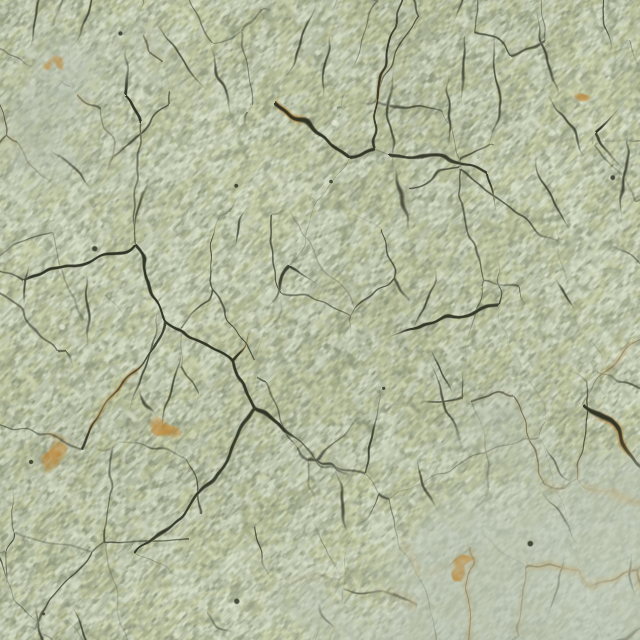
Write a WebGL 1 fragment shader that draws this texture.

```glsl
precision highp float;
// Weathered pale green plaster: slanted grain under a broken network of cracks.
// Cracks are cell borders of warped cellular noise, thinned per border and by
// layered sines; loose slits, smooth worn patches, rust and pits are added.
uniform vec2 u_resolution;

const vec3 LIGHT = vec3(0.762, 0.792, 0.700);
const vec3 OLIVE = vec3(0.725, 0.750, 0.610);
const vec3 SHADE = vec3(0.640, 0.672, 0.568);
const vec3 WORN = vec3(0.725, 0.762, 0.700);
const vec3 CRACK = vec3(0.150, 0.165, 0.110);
const vec3 RUST = vec3(0.740, 0.530, 0.220);
const vec2 MAIN_SCALE = vec2(4.6, 3.7);   // cells across the canvas
const vec2 FINE_SCALE = vec2(9.6, 7.4);
const float SLIT_SCALE = 8.0;
const float MAIN_WIDTH = 0.0026;          // half widths
const float FINE_WIDTH = 0.0014;
const float SOFTNESS = 0.0016;
const float WARP = 0.014;
const float RELIEF = 0.17;                // contrast of the finest grain

vec2 hash2(vec2 p) {
  vec3 q = fract(p.xyx * vec3(0.1031, 0.1030, 0.0973));
  q += dot(q, q.yzx + 33.33);
  return fract((q.xx + q.yz) * q.zy);
}

float noise(vec2 p) {
  vec2 i = floor(p), f = fract(p);
  f = f * f * (3.0 - 2.0 * f);
  float low = mix(hash2(i).x, hash2(i + vec2(1, 0)).x, f.x);
  float high = mix(hash2(i + vec2(0, 1)).x, hash2(i + vec2(1, 1)).x, f.x);
  return mix(low, high, f.y);
}

// Layered sines, roughly -1 to 1
float waves(vec2 p) {
  float sum = 0.0, amp = 0.5;
  for (int i = 0; i < 4; i++) {
    p = mat2(0.8, 0.6, -0.6, 0.8) * p + 1.7;
    sum += amp * sin(p.x + 1.3 * sin(p.y));
    p *= 1.7;
    amp *= 0.6;
  }
  return sum;
}

// Distance to the nearest cell border, and a random value for that border
vec2 cellBorder(vec2 p) {
  vec2 base = floor(p), home = base, toHome = vec2(0.0), border = vec2(9.0, 0.0);
  float nearest = 9.0;
  for (int y = -1; y <= 1; y++) for (int x = -1; x <= 1; x++) {
    vec2 cell = base + vec2(x, y), r = cell + hash2(cell) - p;
    if (dot(r, r) < nearest) { nearest = dot(r, r); home = cell; toHome = r; }
  }
  for (int y = -2; y <= 2; y++) for (int x = -2; x <= 2; x++) {
    vec2 cell = home + vec2(x, y), r = cell + hash2(cell) - p, gap = r - toHome;
    if (dot(gap, gap) > 0.0001) {
      float d = dot(0.5 * (toHome + r), normalize(gap));
      if (d < border.x) border = vec2(d, hash2(cell + home + 71.0).x);
    }
  }
  return border;
}

float line(float d, float halfWidth) {
  return 1.0 - smoothstep(max(halfWidth - SOFTNESS, 0.0), halfWidth + SOFTNESS, d);
}

// Tapering slits, mostly steep
float slits(vec2 p) {
  float ink = 0.0;
  vec2 base = floor(p * SLIT_SCALE);
  for (int y = -1; y <= 1; y++) for (int x = -1; x <= 1; x++) {
    vec2 cell = base + vec2(x, y), rnd = hash2(cell + 19.0);
    vec2 r = p - (cell + hash2(cell + 5.0)) / SLIT_SCALE;
    float angle = mix(-0.35, 0.75, rnd.x);
    vec2 dir = vec2(sin(angle), -cos(angle));
    float taper = 1.0 - smoothstep(0.2, 1.0, abs(dot(r, dir)) / mix(0.03, 0.09, rnd.y));
    float kept = step(0.45, fract(rnd.x * 7.0 + rnd.y * 3.0));
    ink = max(ink, kept * taper * line(abs(dot(r, vec2(-dir.y, dir.x))), 0.0017 * taper));
  }
  return ink;
}

// Scattered spots; radius is in cells
float spots(vec2 p, float chance, float radius) {
  vec2 cell = floor(p), rnd = hash2(cell + 43.0);
  float d = length(fract(p) - mix(vec2(0.3), vec2(0.7), hash2(cell + 8.0)));
  float size = radius * mix(0.5, 1.0, rnd.y);
  return step(rnd.x, chance) * (1.0 - smoothstep(0.45 * size, size, d));
}

void main() {
  vec2 p = gl_FragCoord.xy / u_resolution;
  vec2 bend = vec2(waves(p * 17.0), waves(p * 17.0 + 40.0));
  bend += 0.5 * vec2(noise(p * 50.0), noise(p * 50.0 + 90.0));
  vec2 q = p + WARP * bend, slant = vec2(p.x + p.y, p.y - p.x) * 0.7071;
  // Slanted grain, and worn, smoother patches
  float grain = 0.5 * noise(slant * vec2(60.0, 130.0)) + 0.5 * noise(slant * vec2(130.0, 230.0) + 31.0);
  float olive = 0.5 * noise(slant * vec2(22.0, 40.0) + 77.0) + 0.5 * noise(slant * vec2(70.0, 120.0) + 9.0);
  float relief = noise(slant * vec2(140.0, 270.0) + 150.0) - 0.5;
  float edge = min(length((q - vec2(0.95, 0.05)) * vec2(0.8, 1.15)), length(q - vec2(0.10, 0.86)) + 0.22);
  float worn = 1.0 - smoothstep(0.22, 0.40, edge + 0.09 * waves(p * 12.0));
  vec3 color = mix(LIGHT, OLIVE, smoothstep(0.42, 0.62, olive));
  color = mix(color, SHADE, 0.9 * (1.0 - smoothstep(0.27, 0.50, grain)));
  color = mix(color, WORN, 0.7 * worn) + RELIEF * (1.0 - 0.6 * worn) * relief;
  color += 0.018 * waves(p * 7.0 + 12.0);
  // Crack network
  vec2 wide = cellBorder(q * MAIN_SCALE + 3.0), fine = cellBorder(q * FINE_SCALE + 17.0);
  float wideForce = smoothstep(0.12, 0.65, wide.y) * smoothstep(-0.7, 0.05, waves(p * 9.0 + 4.0));
  float fineForce = smoothstep(0.25, 0.75, fine.y) * smoothstep(-0.5, 0.25, waves(p * 13.0 + 25.0));
  float wideInk = wideForce * line(wide.x / MAIN_SCALE.y, MAIN_WIDTH * wideForce);
  float fineInk = 0.75 * fineForce * line(fine.x / FINE_SCALE.y, FINE_WIDTH);
  float ink = max(max(wideInk, fineInk), 0.8 * slits(p + 0.8 * WARP * bend)) * (1.0 - 0.65 * worn);
  // Ragged rust blots, ochre veins in the worn areas, stained crack edges
  float vein = worn * smoothstep(0.4, 0.8, fine.y) * (1.0 - smoothstep(0.0, 0.09, fine.x));
  float stain = wideForce * smoothstep(0.4, 0.8, waves(p * 11.0 + 60.0)) * line(wide.x / MAIN_SCALE.y, 0.005);
  float blot = spots(q * 5.0 + 2.0 + 0.12 * noise(p * 70.0), 0.04 + 0.45 * worn, 0.14) * (0.4 + 0.6 * noise(p * 90.0));
  color = mix(color, RUST, max(max(blot, 0.22 * vein), 0.6 * stain));
  // Cracks, dark pits and pale chips
  color = mix(color, CRACK, max(0.92 * ink, 0.8 * spots(p * 9.0 + 6.0, 0.12, 0.055)));
  color = mix(color, vec3(0.90, 0.91, 0.84), 0.8 * spots(p * 7.0 + 50.0, 0.04, 0.05));
  gl_FragColor = vec4(color, 1.0);
}
```
